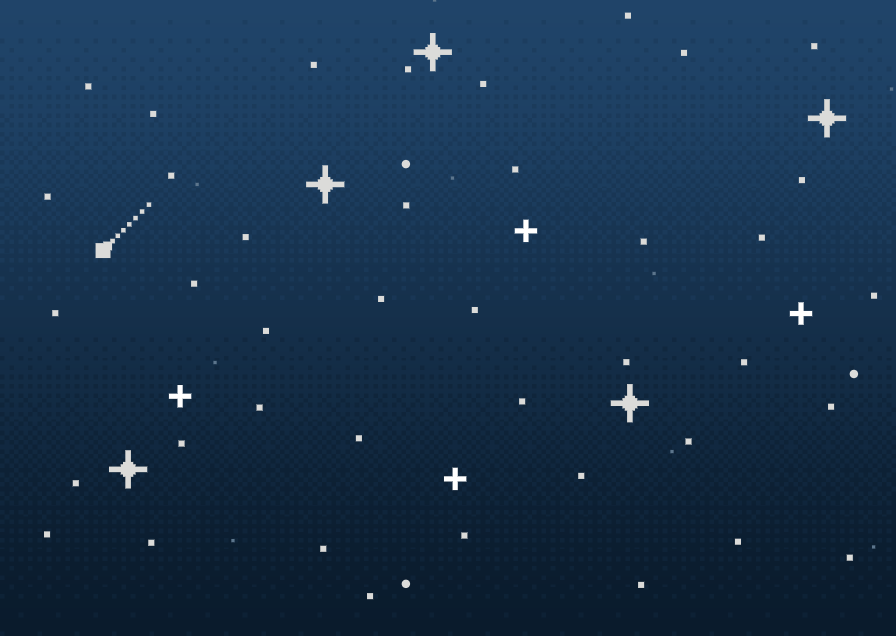
Write a WebGL 1 fragment shader that draws this background.

```glsl
precision mediump float;
// Dusk-blue pixel-art night sky: dithered gradient, scattered stars and one comet.
uniform vec2 u_resolution;

const float ART_WIDTH = 192.0; // art cells across the canvas
const vec3 SKY_TOP = vec3(0.125, 0.267, 0.412);
const vec3 SKY_BOTTOM = vec3(0.038, 0.105, 0.172);
const vec3 SILVER = vec3(0.86, 0.86, 0.85);
const vec3 FAINT_BLUE = vec3(0.36, 0.46, 0.55);

float hash(float n, float seed) {
  return fract(sin(n * 12.99 + seed * 78.23) * 437.58);
}

// Ordered dither threshold from an 8 by 8 Bayer matrix
float bayer2(vec2 cell) {
  cell = floor(cell);
  return fract(cell.x * 0.5 + cell.y * cell.y * 0.75);
}

float bayer8(vec2 cell) {
  return bayer2(cell * 0.25) / 16.0 + bayer2(cell * 0.5) / 4.0 + bayer2(cell);
}

vec3 skyColor(vec2 p, float height) {
  float down = clamp(1.0 - p.y / height, 0.0, 1.0);
  float depth = mix(down, smoothstep(0.0, 1.0, down), 0.5);
  float stepped = floor(depth * 2.0 + bayer8(p)) * 0.5;
  return mix(SKY_TOP, SKY_BOTTOM, mix(depth, stepped, 0.28));
}

// Four samples per pixel soften the dither cells
vec3 smoothSky(vec2 p, float height, float pixel) {
  vec2 d = vec2(0.25, -0.25) * pixel;
  return 0.25 * (skyColor(p + d.xx, height) + skyColor(p + d.xy, height)
               + skyColor(p + d.yx, height) + skyColor(p + d.yy, height));
}

// Signed distances to the star shapes
float box(vec2 p, vec2 halfSize) {
  vec2 d = abs(p) - halfSize;
  return max(d.x, d.y);
}

float plusShape(vec2 p, float reach, float thickness) {
  return min(box(p, vec2(reach, thickness)), box(p, vec2(thickness, reach)));
}

float sparkle(vec2 p) {
  return min(plusShape(p, 4.1, 0.6), plusShape(p, 1.6, 1.1));
}

float comet(vec2 p) {
  float d = box(p, vec2(1.6));
  for (int i = 1; i <= 8; i++) {
    float k = float(i);
    vec2 offset = vec2(0.95 * k + 0.035 * k * k);
    d = min(d, box(p - offset, vec2(max(0.48, 1.4 - 0.45 * k))));
  }
  return d;
}

// Wrapped stride: evenly scattered positions, measured from the top left
vec2 scatter(float index, vec2 start, vec2 stride, vec2 size) {
  vec2 q = fract(start + index * stride);
  return vec2(q.x, 1.0 - q.y) * size;
}

// Jittered grid of 8 columns and 5 rows
vec2 gridSpot(float index, vec2 size) {
  vec2 cell = vec2(mod(index, 8.0), floor((index + 0.5) / 8.0));
  vec2 jitter = vec2(hash(index, 1.0), hash(index, 2.0));
  return (cell + 0.1 + 0.8 * jitter) / vec2(8.0, 5.0) * size;
}

vec3 paint(vec3 base, vec3 ink, float dist, float pixel) {
  return mix(base, ink, clamp(0.5 - dist / pixel, 0.0, 1.0));
}

void main() {
  float pixel = ART_WIDTH / u_resolution.x;
  vec2 p = gl_FragCoord.xy * pixel;
  vec2 size = u_resolution * pixel;
  vec3 color = smoothSky(p, size.y, pixel);

  // Faint specks and small square stars
  float specks = 1e3;
  for (int i = 0; i < 9; i++) {
    vec2 spot = scatter(float(i), vec2(0.22, 0.29), vec2(0.755, 0.57), size);
    specks = min(specks, box(p - spot, vec2(0.35)));
  }
  float squares = 1e3;
  for (int i = 0; i < 40; i++) {
    squares = min(squares, box(p - gridSpot(float(i), size), vec2(0.65)));
  }

  // Round stars, bright pluses and large sparkles
  float rounds = 1e3;
  float pluses = 1e3;
  float sparkles = 1e3;
  for (int i = 0; i < 5; i++) {
    float n = float(i);
    vec2 roundSpot = scatter(n, vec2(0.453, 0.258), vec2(0.5, 0.33), size);
    vec2 plusSpot = scatter(n, vec2(0.587, 0.363), vec2(0.307, 0.13), size);
    vec2 sparkleSpot = scatter(n, vec2(0.363, 0.29), vec2(0.78, 0.448), size);
    if (i < 3) rounds = min(rounds, length(p - roundSpot) - 0.9);
    if (i < 4) pluses = min(pluses, plusShape(p - plusSpot, 2.4, 0.56));
    sparkles = min(sparkles, sparkle(p - sparkleSpot));
  }
  float silver = min(min(squares, rounds), sparkles);
  silver = min(silver, comet(p - vec2(0.115, 0.606) * size));

  color = paint(color, FAINT_BLUE, specks, pixel);
  color = paint(color, SILVER, silver, pixel);
  color = paint(color, vec3(1.0), pluses, pixel);
  gl_FragColor = vec4(color, 1.0);
}
```
